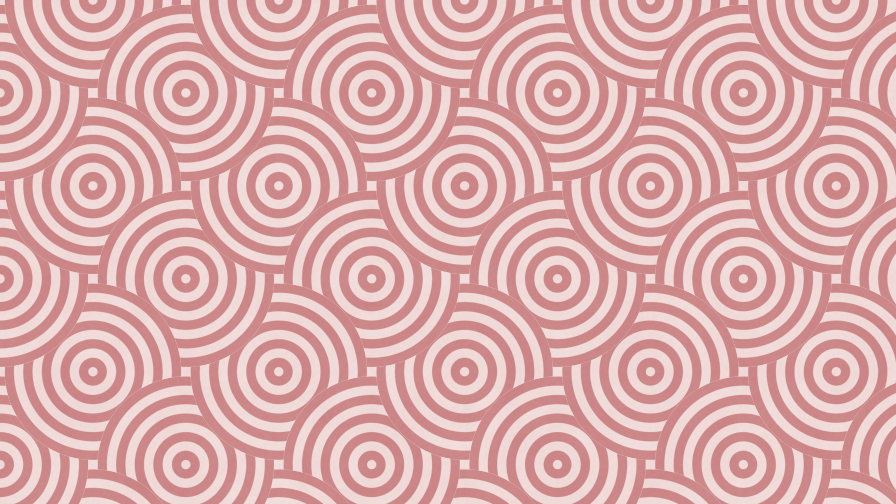
Reproduce this pattern procedurally as a Shadertoy shader.

```glsl
#define RINGS_DOWN 27.12    // ring pitches per canvas height
#define PERIOD 10.0         // lattice period, in ring pitches
#define DISC_RADIUS 4.75    // outer edge of a disc, in ring pitches
#define BAND_HALF 0.25      // half width of a pale ring, in ring pitches
#define EDGE_SOFTNESS 0.75  // edge blur, in pixels
#define GRAIN 0.014         // strength of fine paper grain
#define MOTTLE 0.018        // strength of broad tint variation
#define ROSE vec3(0.800, 0.528, 0.533)
#define BLUSH vec3(0.940, 0.858, 0.850)

float hash(vec2 p) {
    return fract(sin(dot(p, vec2(127.1, 311.7))) * 43758.5453);
}

float valueNoise(vec2 p) {
    vec2 cell = floor(p);
    vec2 f = fract(p);
    f = f * f * (3.0 - 2.0 * f);
    float low = mix(hash(cell), hash(cell + vec2(1.0, 0.0)), f.x);
    float high = mix(hash(cell + vec2(0.0, 1.0)), hash(cell + 1.0), f.x);
    return mix(low, high, f.y);
}

// Offset from the nearest centre of a square lattice
vec2 fromCentre(vec2 p, vec2 origin) {
    return mod(p - origin + 0.5 * PERIOD, PERIOD) - 0.5 * PERIOD;
}

// Coverage of a shape with signed distance d
float fill(float d, float blur) {
    return 1.0 - smoothstep(-blur, blur, d);
}

// Lay one disc of concentric rings over the paleness below it
float layDisc(float below, float radius, float blur) {
    float toRing = abs(fract(radius + 0.5) - 0.5);
    float rings = fill(toRing - BAND_HALF, blur);
    return mix(below, rings, fill(radius - DISC_RADIUS, blur));
}

void mainImage(out vec4 fragColor, in vec2 fragCoord) {
    // Ring pitches, measured from the top left corner
    float scale = RINGS_DOWN / iResolution.y;
    vec2 p = (fragCoord - vec2(0.0, iResolution.y)) * scale;
    float blur = EDGE_SOFTNESS * scale;

    // Two interleaved lattices of discs
    vec2 a = fromCentre(p, vec2(0.0, 0.5 * PERIOD));
    vec2 b = fromCentre(p, vec2(0.5 * PERIOD, 0.0));

    // Weave: the slope between the two centres decides which disc is on top
    vec2 aToB = a - b;
    bool aOnTop = aToB.x * aToB.y < 0.0;
    float topRadius = length(aOnTop ? a : b);
    float lowRadius = length(aOnTop ? b : a);

    // The gaps left between discs stay pale
    float pale = layDisc(1.0, lowRadius, blur);
    pale = layDisc(pale, topRadius, blur);
    vec3 color = mix(ROSE, BLUSH, pale);

    // Paper texture
    color += GRAIN * (valueNoise(p * 7.0) - 0.5);
    color += MOTTLE * (valueNoise(p * 0.8) - 0.5) * vec3(0.4, 1.0, 0.8);

    fragColor = vec4(color, 1.0);
}
```
